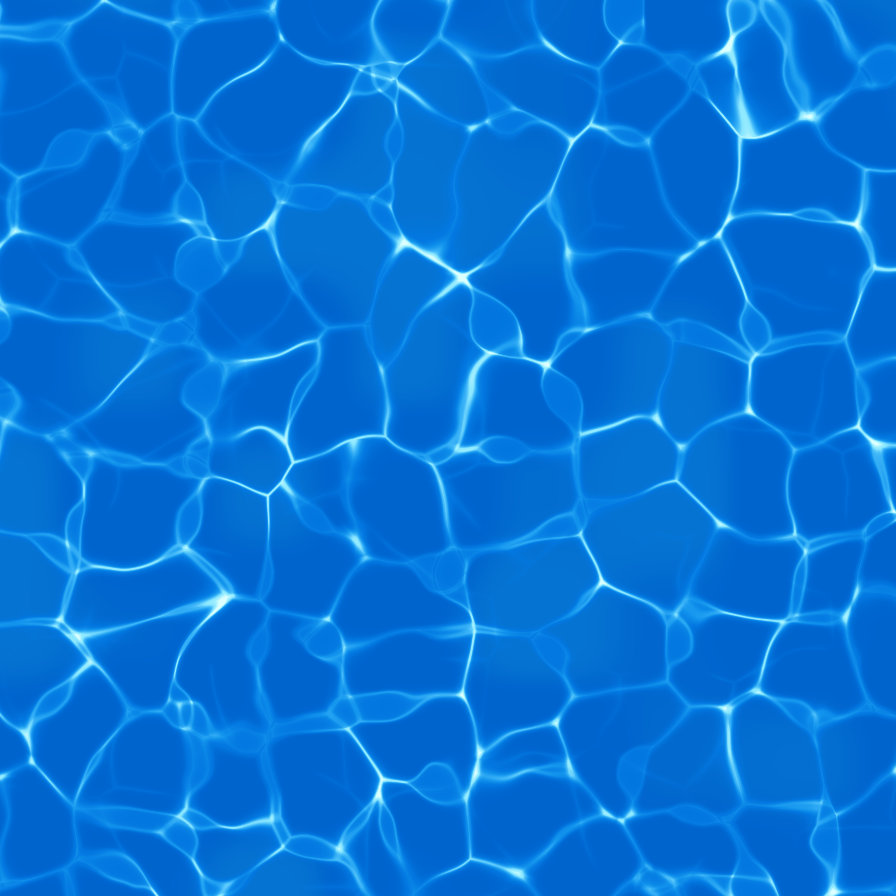
This texture is drawn by a WebGL 2 fragment shader. Its source:

```glsl
#version 300 es
precision highp float;
// Sunlit pool water: a net of bright caustic lines over clear blue.

#define CELLS 9.5         // cells across the canvas
#define JITTER 0.86       // scatter of the cell centres
#define WEIGHT 0.20       // size difference between cells, bends the edges
#define WARP 0.50         // large bends of the net
#define SPLIT 2.8         // how far the folded sheets of light part
#define LINE 0.36         // strength of the sharp lines
#define LINE_WIDTH 0.042
#define GLOW 0.16         // strength of the soft halo
#define GLOW_WIDTH 0.095
#define NODE 0.75         // strength of the focal spots
#define NODE_WIDTH 0.085
#define FILL 0.17         // light between two parted sheets

uniform vec2 u_resolution;
out vec4 fragColor;

vec3 hash3(vec2 cell) {
    vec3 q = fract(cell.xyx * vec3(0.1031, 0.1030, 0.0973));
    q += dot(q, q.yxz + 33.33);
    return fract((q.xxy + q.yzz) * q.zyx);
}

// Smooth value noise, three independent channels in 0..1.
vec3 noise3(vec2 p) {
    vec2 i = floor(p), f = fract(p);
    f = f * f * f * (f * (f * 6.0 - 15.0) + 10.0);
    vec3 low = mix(hash3(i), hash3(i + vec2(1, 0)), f.x);
    vec3 high = mix(hash3(i + vec2(0, 1)), hash3(i + vec2(1, 1)), f.x);
    return mix(low, high, f.y);
}

// x: gap to the nearest edge, y: gap to the nearest junction, z: cell id.
vec3 cellNet(vec2 p) {
    vec2 home = floor(p);
    vec3 nearest = vec3(9.0);
    float id = 0.0;
    for (int y = -2; y <= 2; y++) {
        for (int x = -2; x <= 2; x++) {
            vec2 cell = home + vec2(x, y);
            vec3 h = hash3(cell + 57.0);
            vec2 centre = cell + 0.5 + JITTER * (h.xy - 0.5);
            float d = distance(p, centre) + WEIGHT * h.z;
            if (d < nearest.x) {
                nearest = vec3(d, nearest.xy);
                id = h.x + 7.0 * h.y;
            } else if (d < nearest.y) {
                nearest = vec3(nearest.x, d, nearest.y);
            } else {
                nearest.z = min(nearest.z, d);
            }
        }
    }
    return vec3(nearest.yz - nearest.x, id);
}

float bell(float x, float width) {
    x /= width;
    return exp(-x * x);
}

// Light of one sheet: halo, sharp line and focal spot.
float sheetLight(vec3 net, float strength, float focus) {
    float halo = exp(-net.x / GLOW_WIDTH) + 0.5 * exp(-net.y / GLOW_WIDTH);
    float line = bell(net.x, LINE_WIDTH * mix(1.3, 0.9, strength));
    return GLOW * mix(0.6, 1.3, strength) * halo
         + LINE * strength * line
         + NODE * 0.5 * focus * bell(net.y, NODE_WIDTH);
}

vec3 waterColour(float light, float haze) {
    vec3 c = mix(vec3(0.0, 0.392, 0.805), vec3(0.02, 0.45, 0.82), haze);
    c = mix(c, vec3(0.01, 0.47, 0.88), smoothstep(0.0, 0.20, light));
    c = mix(c, vec3(0.07, 0.58, 0.93), clamp((light - 0.20) / 0.25, 0.0, 1.0));
    c = mix(c, vec3(0.24, 0.71, 0.97), clamp((light - 0.45) / 0.25, 0.0, 1.0));
    c = mix(c, vec3(0.55, 0.91, 1.00), clamp((light - 0.70) / 0.28, 0.0, 1.0));
    return mix(c, vec3(0.86, 1.0, 1.0), smoothstep(1.0, 1.5, light));
}

void main() {
    vec2 p = CELLS * gl_FragCoord.xy / min(u_resolution.x, u_resolution.y) + 20.0;

    // Bend the net, then part it into two sheets that cross each other.
    vec2 bent = p + WARP * (noise3(p * 0.85).xy - 0.5)
                  + 0.3 * WARP * (noise3(p * 2.1 + 31.0).xy - 0.5);
    vec2 part = noise3(p * 1.5 + 73.0).xy - 0.5;
    part *= SPLIT * dot(part, part);
    vec3 netA = cellNet(bent + 0.5 * part);
    vec3 netB = cellNet(bent - 0.5 * part);

    // Uneven brightness along the lines and among the junctions.
    vec3 vary = noise3(p * 1.4 + 11.0);
    float strength = mix(0.12, 1.0, smoothstep(0.2, 0.85, vary.x));
    float focus = smoothstep(0.3, 0.75, vary.y);
    float light = sheetLight(netA, strength, focus) + sheetLight(netB, strength, focus);

    // Pale lens shapes where the sheets do not coincide.
    float inside = abs(netA.z - netB.z) > 0.0001 ? 1.0 : 0.0;
    light += FILL * inside * smoothstep(0.0, 0.04, min(netA.x, netB.x));

    // Faint stray rays across the cells.
    vec3 stray = cellNet(bent * 0.8 + 140.0);
    light += 0.13 * smoothstep(0.35, 0.8, vary.z) * exp(-stray.x / 0.06);

    float haze = smoothstep(0.5, 0.9, noise3(p * 0.7 + 97.0).z);
    fragColor = vec4(waterColour(max(light - 0.02, 0.0), haze), 1.0);
}
```
